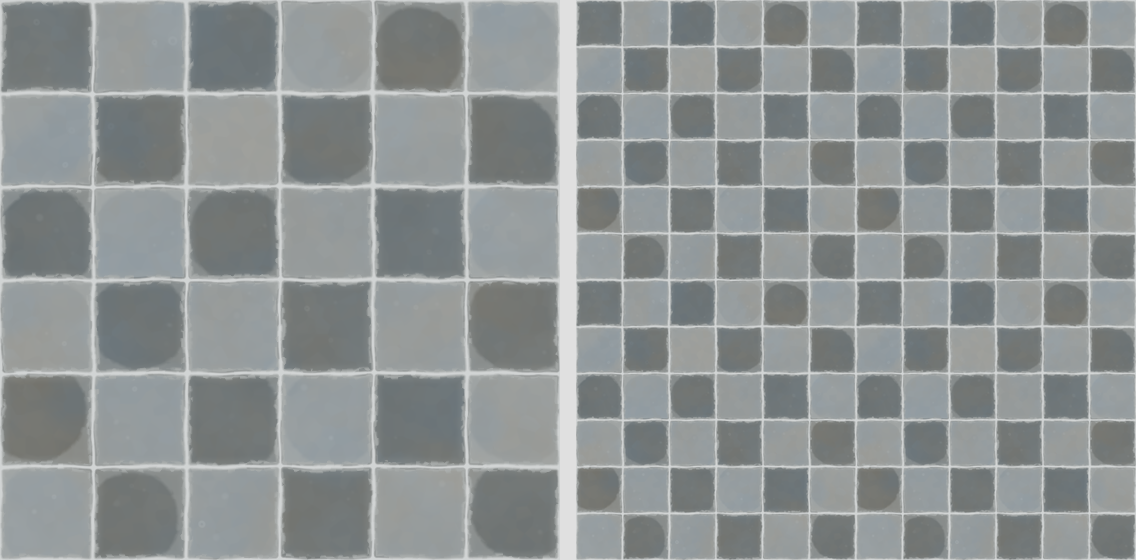
Left: one tile. Right: repeated 2 by 2.
Reproduce this pattern procedurally as a WebGL 2 fragment shader.

```glsl
#version 300 es
precision highp float;
// Checkerboard of worn grey glazed tiles with soft, ragged pale grout; tiles seamlessly.

#define TILES 6.0
#define LIGHT_TILE vec3(0.595, 0.615, 0.617)
#define DARK_TILE vec3(0.442, 0.463, 0.463)
#define GROUT vec3(0.82, 0.83, 0.83)
#define RIM vec3(0.665, 0.68, 0.675)
#define RAGGED 0.034
#define TINT 0.045
#define WEAR 0.45
#define CREASE 0.09
#define SPOTS 4

uniform vec2 u_resolution;
out vec4 fragColor;

const float TAU = 6.28319;

vec3 hash3(vec2 p) {
    vec3 q = fract(vec3(p.xyx) * vec3(0.1031, 0.1030, 0.0973));
    q += dot(q, q.yxz + 33.33);
    return fract((q.xxy + q.yzz) * q.zyx);
}

// Wrapping cellular noise: random values blended across cell borders.
vec3 softCells(vec2 uv, float count, float sharpness) {
    vec2 p = uv * count;
    vec2 base = floor(p);
    vec3 sum = vec3(0.0);
    float total = 0.0;
    for (int y = -1; y <= 1; y++) {
        for (int x = -1; x <= 1; x++) {
            vec2 cell = base + vec2(x, y);
            vec2 id = mod(cell, count) + count * 1.7;
            vec2 delta = cell + hash3(id).xy - p;
            float weight = exp(-sharpness * dot(delta, delta));
            sum += weight * hash3(id + 57.3);
            total += weight;
        }
    }
    return sum / max(total, 1e-6);
}

// Positive distance inwards from the edge of a rounded unit tile.
float edgeDistance(vec2 local, float radius) {
    vec2 q = abs(local) - 0.5 + radius;
    return radius - length(max(q, 0.0)) - min(max(q.x, q.y), 0.0);
}

// Pale specks and small rings scattered within one tile.
float specks(vec2 local, vec2 id, float pixel) {
    float amount = 0.0;
    for (int i = 0; i < SPOTS; i++) {
        vec3 h = hash3(id * 3.1 + float(i) * 19.7 + 5.0);
        vec3 k = hash3(id * 5.3 + float(i) * 11.9 + 71.0);
        float radius = mix(0.012, 0.038, h.z * h.z);
        float dist = length(local - (h.xy - 0.5) * 0.72);
        float soft = 0.009 + pixel;
        float disc = 1.0 - smoothstep(radius - soft, radius + soft, dist);
        float ring = 1.0 - smoothstep(0.003, 0.003 + soft, abs(dist - radius));
        amount += mix(disc, ring, step(0.72, k.x)) * k.y * k.y;
    }
    return amount;
}

void main() {
    vec2 uv = gl_FragCoord.xy / u_resolution;
    float pixel = TILES / min(u_resolution.x, u_resolution.y);

    // Tile grid with slightly wandering joints
    vec2 grid = uv * TILES;
    grid += 0.006 * sin(TAU * uv.yx * 5.0 + vec2(0.4, 2.1));
    grid += 0.004 * sin(TAU * uv.yx * 13.0 + vec2(1.7, 0.6));
    vec2 id = mod(floor(grid), TILES);
    vec2 local = fract(grid) - 0.5;
    vec3 rnd = hash3(id + 13.0);
    vec3 rnd2 = hash3(id + 91.0);
    float dark = mod(id.x + id.y, 2.0);

    // Noise layers from broad washes to edge chips
    vec3 broad = softCells(uv, TILES * 2.0, 5.0) - 0.5;
    vec3 patches = softCells(uv, TILES * 7.0, 16.0) - 0.5;
    vec3 chips = softCells(uv, TILES * 18.0, 14.0) - 0.5;

    // Glaze with blue to brown drift
    vec3 glaze = mix(LIGHT_TILE, DARK_TILE, dark);
    float hue = broad.x + 0.6 * (rnd.x - 0.5) + 0.3 * patches.x;
    glaze += TINT * hue * vec3(-0.6, 0.0, 0.65);
    glaze += 0.02 * broad.y + 0.011 * patches.y + 0.014 * (rnd.y - 0.5);
    glaze += 0.035 * specks(local, id, pixel);

    // Faint round wear reaching into some corners
    vec2 center = (rnd2.xy - 0.5) * 0.24;
    float wearEdge = length(local - center) - mix(0.48, 0.62, rnd2.z);
    wearEdge += 0.025 * patches.z + 0.012 * chips.x;
    float worn = smoothstep(-0.015, 0.04, wearEdge) * step(0.4, rnd.z);
    glaze = mix(glaze, RIM, WEAR * worn * mix(0.6, 1.0, rnd.z));

    // Chipped rim around the glaze, then the bright joint
    float edge = edgeDistance(local, 0.045);
    float chipped = edge + RAGGED * chips.y + 0.022 * patches.z;
    vec3 rim = mix(RIM, glaze, 0.12);
    vec3 color = mix(rim, glaze, smoothstep(0.022, 0.06, chipped));
    color = mix(color, RIM, 0.16 * (1.0 - smoothstep(0.03, 0.13, edge)));
    float joint = 1.0 - smoothstep(0.002, 0.036, edge + 0.008 * chips.z);
    color = mix(color, GROUT, joint);

    // Thin broken shadow beside the joint
    float crease = 1.0 - smoothstep(0.002, 0.006 + pixel, abs(edge - 0.02 - 0.01 * patches.x));
    color -= CREASE * crease * smoothstep(-0.05, 0.3, broad.z + 0.5 * patches.y);

    fragColor = vec4(clamp(color, 0.0, 1.0), 1.0);
}
```
